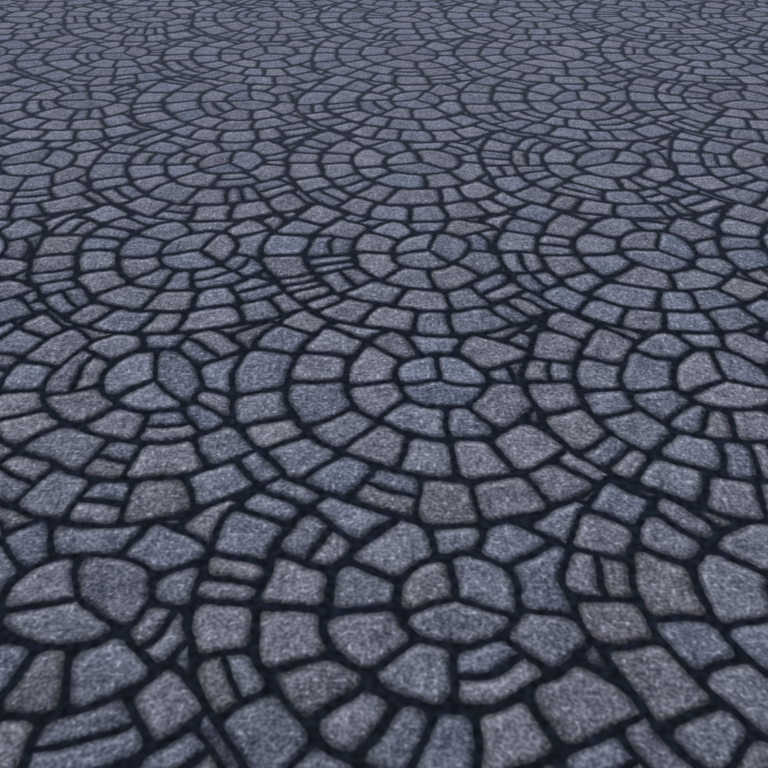
A three.js fragment shader for this texture:

```glsl
// Cobblestones laid in overlapping fans, receding towards a high horizon.
#define HORIZON 1.36
#define DEPTH 1.5
#define STONE 0.077
#define RINGS 4.0
#define FAN_ORIGIN vec2(0.085, 1.754)
#define GAP 0.03
#define BEVEL 0.13
#define RELIEF 0.36
#define MORTAR vec3(0.09, 0.11, 0.15)
#define STONE_DARK vec3(0.21, 0.23, 0.285)
#define STONE_LIGHT vec3(0.60, 0.62, 0.69)
#define HAZE vec3(0.44, 0.46, 0.53)

varying vec2 vUv;

const float TAU = 6.28319;

float hash(vec2 p) {
  vec3 q = fract(p.xyx * 0.1031);
  q += dot(q, q.yzx + 33.33);
  return fract((q.x + q.y) * q.z);
}

float corner(vec2 cell, vec2 offset) {
  float angle = TAU * hash(cell);
  return dot(vec2(cos(angle), sin(angle)), offset);
}

// Gradient noise, about -0.7 to 0.7
float noise(vec2 p) {
  vec2 i = floor(p), f = p - i;
  vec2 u = f * f * f * (f * (f * 6.0 - 15.0) + 10.0);
  vec2 e = vec2(1.0, 0.0);
  return mix(mix(corner(i, f), corner(i + e, f - e), u.x),
             mix(corner(i + e.yx, f - e.yx), corner(i + 1.0, f - 1.0), u.x), u.y);
}

float smoothMin(float a, float b, float k) {
  float h = max(k - abs(a - b), 0.0) / k;
  return min(a, b) - 0.25 * k * h * h;
}

// Uneven angular joint number i of a ring
float joint(float i, float count, vec2 seed) {
  return i + 0.4 * hash(seed + vec2(mod(i, count) + 7.5, 3.7));
}

// x: distance to the nearest joint, y: random value of the stone
vec2 cobble(vec2 p) {
  p += 0.35 * vec2(noise(p * 0.35), noise(p * 0.35 + 37.0));
  p += 0.1 * vec2(noise(p * 1.5 + 11.0), noise(p * 1.5 + 71.0));
  p += 0.025 * vec2(noise(p * 5.0 + 3.0), noise(p * 5.0 + 53.0));

  // Topmost of the overlapping fan circles
  float spacing = RINGS * 1.41421;
  vec2 cell = floor(p / spacing), fan = cell;
  float edge = 0.0;
  for (int n = 0; n < 4; n++) {
    vec2 c = cell + vec2(mod(float(n), 2.0), floor(float(n) * 0.5));
    float d = length(p - c * spacing) - RINGS;
    if (d < 0.0) { fan = c; edge = -d; }
    else edge = min(edge, d);
  }

  // Concentric rings
  vec2 q = p - fan * spacing;
  float r = length(q);
  float ring = min(floor(r), RINGS - 1.0);
  float across = r - ring;
  float ringEdge = ring < 0.5 ? 1.0 - r : min(across, 1.0 - across);

  // Stones along the ring
  float count = floor(TAU * (ring + 0.5) * 1.05);
  float t = (atan(q.y, q.x) / TAU + 0.5) * count;
  float arc = r * TAU / count;
  vec2 seed = vec2(31.0 * ring, dot(fan, vec2(17.0, 57.0)));
  float i = floor(t);
  if (t < joint(i, count, seed)) i -= 1.0;
  float start = joint(i, count, seed), end = joint(i + 1.0, count, seed);
  float along = min(t - start, end - t) * arc;
  float id = hash(seed + vec2(mod(i, count), 0.0));

  // Some stones are split in two
  float split = 1.0;
  if (ring > 0.5 && id < 0.2) {
    split = id < 0.12 ? across - 0.5 : (t - 0.5 * (start + end)) * arc;
    id = fract(id * 7.3 + 0.41 * step(0.0, split));
  }
  edge = smoothMin(min(edge, ringEdge), min(along, abs(split)), 0.18);
  return vec2(edge - 0.03 * id, id);
}

float height(vec2 p, float edge) {
  return smoothstep(GAP - 0.04, GAP + BEVEL, edge) + 0.35 * noise(p * 3.0) + 0.12 * noise(p * 8.0);
}

vec3 paving(vec2 uv) {
  float d = HORIZON - uv.y;
  vec2 p = (vec2(uv.x - 0.5, DEPTH) / d - FAN_ORIGIN) / STONE;
  vec2 stone = cobble(p);

  // Light from the far left
  vec2 lit = p + vec2(-0.04, 0.08);
  float slope = height(p, stone.x) - height(lit, cobble(lit).x);

  // Worn, grainy faces with pale flecks
  float grain = 0.2 * noise(p * 2.3 + 5.0) + 0.28 * noise(p * 7.0) + 0.46 * noise(p * 16.0);
  grain += 0.35 * smoothstep(0.15, 0.5, noise(p * 11.0 + 19.0));
  float tone = 0.44 + 0.2 * (stone.y - 0.5) + grain + RELIEF * slope;
  vec3 face = mix(STONE_DARK, STONE_LIGHT, clamp(tone, -0.2, 1.1));
  face += vec3(0.012, 0.0, -0.012) * (fract(stone.y * 9.0) - 0.5) * 2.0;
  face *= mix(0.62, 1.0, smoothstep(GAP, GAP + BEVEL, stone.x));

  vec3 bed = MORTAR * (1.05 + 0.6 * noise(p * 8.0));
  vec3 color = mix(bed, face, smoothstep(GAP - 0.015, GAP + 0.03, stone.x));
  color *= mix(0.94, 1.04, smoothstep(0.0, 0.5, uv.y));
  return mix(color, HAZE, 0.35 * smoothstep(0.55, 1.05, uv.y));
}

void main() {
  // Four staggered samples smooth the distant joints
  vec3 color = vec3(0.0);
  for (int n = 0; n < 4; n++) {
    float k = float(n);
    color += paving(vUv + 0.0005 * vec2(mod(k * 2.0, 3.0) - 1.0, k - 1.5));
  }
  gl_FragColor = vec4(color * 0.25, 1.0);
}
```
